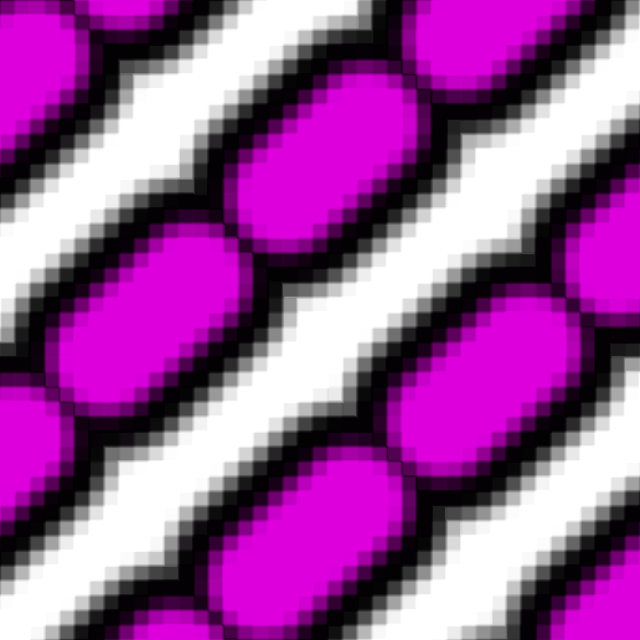
Give the GLSL for this pattern, as a Shadertoy shader.

```glsl
// Diagonal chains of magenta capsules in black outlines on white, drawn as a soft mosaic.

const vec3 MAGENTA = vec3(0.867, 0.0, 0.867);
const vec3 BLACK = vec3(0.01, 0.005, 0.01);
const vec3 WHITE = vec3(1.0);

float hash(vec2 p) {
    return fract(sin(dot(p, vec2(127.1, 311.7))) * 43758.5);
}

// Snap to cell centres, with a short blend between neighbouring cells
vec2 mosaic(vec2 uv, float cells, float blend) {
    vec2 c = uv * cells - 0.5;
    vec2 f = fract(c) - 0.5;
    return (floor(c) + 0.5 + clamp(f / blend + 0.5, 0.0, 1.0)) / cells;
}

// Distance from p to a segment along x, centred on the origin
float segmentDistance(vec2 p, float halfLength) {
    return length(vec2(max(abs(p.x) - halfLength, 0.0), p.y));
}

// Distance to the spine of the nearest capsule; spacing is (along, across) the chain
float chainDistance(vec2 p, vec2 spacing, float shift, float halfLength) {
    float row = round(p.y / spacing.y);
    float along = p.x - row * shift;
    float link = round(along / spacing.x);
    vec2 local = vec2(along - link * spacing.x, p.y - row * spacing.y);
    float jitter = 0.008 * (hash(vec2(link, row)) - 0.5);
    return segmentDistance(local, halfLength + jitter);
}

// Magenta core, black outline, white ground
vec3 capsuleColour(float d, float coreRadius, float outlineRadius) {
    float core = 1.0 - smoothstep(coreRadius - 0.028, coreRadius + 0.028, d);
    float ground = smoothstep(outlineRadius - 0.031, outlineRadius + 0.031, d);
    return mix(mix(BLACK, MAGENTA, core), WHITE, ground);
}

void mainImage(out vec4 fragColor, in vec2 fragCoord) {
    vec2 uv = fragCoord / iResolution.xy;
    vec2 p = mosaic(uv, 43.0, 0.25) - vec2(0.509, 0.751);

    // Chain axes: along the links and across the rows
    vec2 alongAxis = normalize(vec2(0.743, 0.669));
    vec2 acrossAxis = vec2(alongAxis.y, -alongAxis.x);
    vec2 q = vec2(dot(p, alongAxis), dot(p, acrossAxis));

    float d = chainDistance(q, vec2(0.371, 0.427), -0.050, 0.090);
    fragColor = vec4(capsuleColour(d, 0.086, 0.154), 1.0);
}
```
